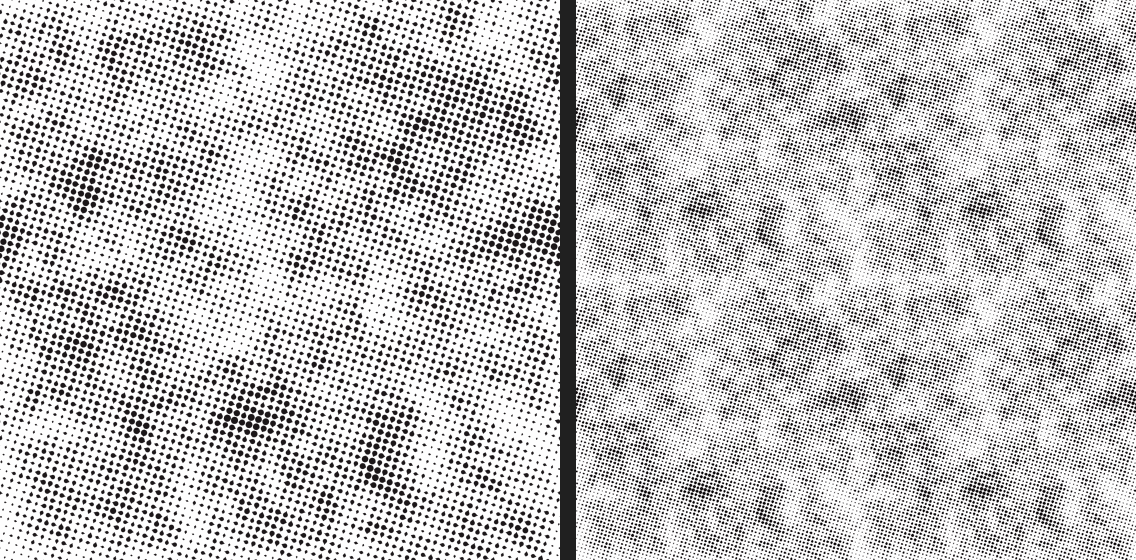
Left, the tile; right, the same tile 2 across and 2 down.
Write a three.js fragment shader that draws this pattern.

```glsl
varying vec2 vUv;

const vec3 PAPER = vec3(0.995);
const vec3 INK = vec3(0.105, 0.085, 0.095);
const vec2 SCREEN = vec2(71.0, 21.0);   // lattice steps per tile; both odd so the checker wraps
const float MEAN_RADIUS = 0.25;         // lengths below are in cells
const float RADIUS_GAIN = 0.48;
const float MIN_RADIUS = 0.1;
const float MAX_RADIUS = 0.47;
const float GRAIN = 0.25;
const float TURN_JITTER = 0.35;
const float EDGE = 0.095;

float hash(vec2 p) {
  return fract(sin(dot(p, vec2(127.1, 311.7))) * 43758.5453);
}

// Value noise that repeats after a whole period
float wrapNoise(vec2 uv, float period) {
  vec2 p = uv * period;
  vec2 i = floor(p);
  vec2 f = p - i;
  f = f * f * (3.0 - 2.0 * f);
  vec2 a = mod(i, period);
  vec2 b = mod(i + 1.0, period);
  return mix(mix(hash(a), hash(vec2(b.x, a.y)), f.x),
             mix(hash(vec2(a.x, b.y)), hash(b), f.x), f.y);
}

float cloudTone(vec2 uv) {
  return 0.4 * wrapNoise(uv, 9.0)
       + 0.35 * wrapNoise(uv, 21.0)
       + 0.25 * wrapNoise(uv, 40.0);
}

// Circle drawn out to a point at height tip, joined by tangents
float dropDistance(vec2 p, float radius, float tip) {
  float b = radius / tip;
  float a = sqrt(1.0 - b * b);
  float k = dot(p, vec2(-b, a));
  if (k < 0.0) return length(p) - radius;
  if (k > a * tip) return length(p - vec2(0.0, tip));
  return dot(p, vec2(a, b)) - radius;
}

void main() {
  // Slanted lattice
  vec2 q = vec2(SCREEN.x * vUv.x - SCREEN.y * vUv.y,
                SCREEN.y * vUv.x + SCREEN.x * vUv.y);
  vec2 cell = floor(q);
  vec2 p = q - cell - 0.5;

  // Cell identity and position, wrapped to one tile
  float total = dot(SCREEN, SCREEN);
  vec2 id = vec2(dot(SCREEN, cell), SCREEN.x * cell.y - SCREEN.y * cell.x);
  id -= total * floor((id + 0.5) / total);
  vec2 center = id / total;
  vec2 seed = center * 64.0;

  // Dot size from clouds plus single-dot grain
  float tone = cloudTone(center) - 0.5 + GRAIN * (hash(seed) - 0.5);
  float radius = clamp(MEAN_RADIUS + RADIUS_GAIN * tone, MIN_RADIUS, MAX_RADIUS);

  // Alternate upright and level drops, pointing either way
  float quarter = mod(cell.x + cell.y, 2.0) + 2.0 * step(0.5, hash(seed + 3.7));
  float angle = quarter * 1.5708 + TURN_JITTER * (hash(seed + 8.3) - 0.5);
  float c = cos(angle);
  float s = sin(angle);
  p = vec2(c * p.x + s * p.y, c * p.y - s * p.x);

  // Small dots have two points, middle ones are drops, large ones are round
  float front = radius * mix(1.65, 1.05, smoothstep(0.28, 0.46, radius));
  float back = radius * mix(1.4, 1.02, smoothstep(0.18, 0.3, radius));
  p.y += 0.5 * (front - back);
  float d = dropDistance(abs(p), radius, p.y > 0.0 ? front : back);

  float ink = 1.0 - smoothstep(-EDGE, EDGE, d);
  gl_FragColor = vec4(mix(PAPER, INK, ink), 1.0);
}
```
